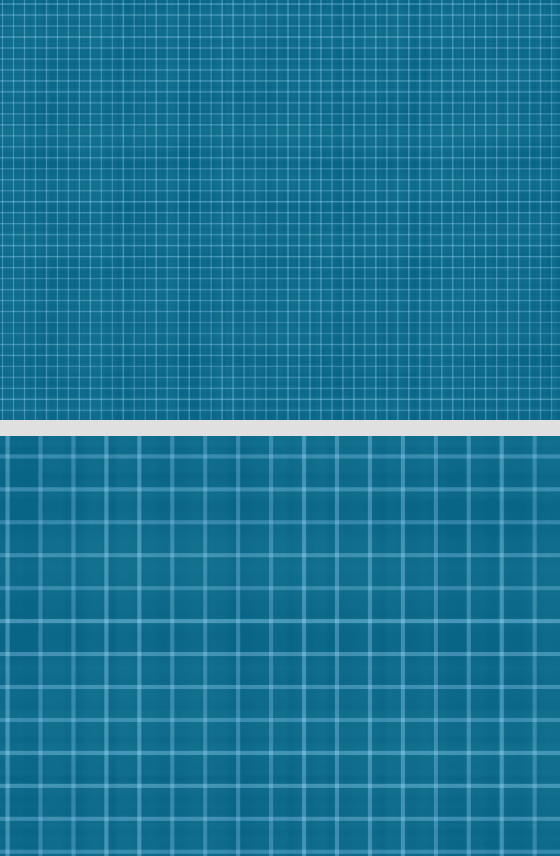
Top, the full canvas; bottom, a detail of the centre.
A WebGL 1 fragment shader for this pattern:

```glsl
precision highp float;

// Fine pale graph-paper grid over a teal blue ground, like a small woven check.
// Each axis gets soft lines of slightly uneven strength; hashed fine threads
// and layered sines vary the tone of the ground between the cells.

uniform vec2 u_resolution;

const float CELLS_ACROSS = 51.0;              // cells over the canvas width
const vec2  GRID_OFFSET = vec2(0.23, 0.88);   // first line, in cells
const float LINE_WIDTH = 0.125;               // in cells
const float LINE_VARIATION = 0.35;            // strength spread between lines
const float THREADS_PER_CELL = 5.0;
const float THREAD_CONTRAST = 0.55;
const float BAND_CONTRAST = 0.16;
const vec3  GROUND_DARK = vec3(0.035, 0.395, 0.525);
const vec3  GROUND_LIGHT = vec3(0.075, 0.445, 0.565);
const vec3  LINE_GLOW = vec3(0.185, 0.140, 0.145);

// One random value per component in 0..1.
vec2 hash2(vec2 n) {
  return fract(sin(n * vec2(12.9898, 78.233) + vec2(1.7, 4.1)) * 4375.85);
}

// Smoothly blended random threads along each axis.
vec2 threadTone(vec2 grid) {
  vec2 t = grid * THREADS_PER_CELL;
  vec2 blend = smoothstep(0.0, 1.0, fract(t));
  return mix(hash2(floor(t)), hash2(floor(t) + 1.0), blend) - 0.5;
}

// Slow drift of tone across many cells.
float bandTone(vec2 grid) {
  float rows = sin(grid.y * 1.31 + 0.6 * sin(grid.x * 0.23));
  float columns = sin(grid.x * 0.97 + 0.5 * sin(grid.y * 0.31));
  return rows + 0.6 * columns + 0.4 * sin(grid.x * 0.41 - grid.y * 0.37);
}

// Coverage of the vertical (x) and horizontal (y) lines.
vec2 gridLines(vec2 grid, float pixel) {
  vec2 distanceToLine = abs(fract(grid + 0.5) - 0.5);
  vec2 edge = distanceToLine - 0.5 * LINE_WIDTH;
  vec2 coverage = 1.0 - smoothstep(-0.6 * pixel, 0.6 * pixel, edge);
  vec2 strength = 1.0 + LINE_VARIATION * (hash2(floor(grid + 0.5)) - 0.5);
  return coverage * strength;
}

void main() {
  float pixel = CELLS_ACROSS / u_resolution.x;
  vec2 grid = gl_FragCoord.xy * pixel - GRID_OFFSET;

  // Ground: threads and broad bands
  vec2 threads = threadTone(grid);
  float tone = 0.52 + THREAD_CONTRAST * (threads.x + threads.y)
             + BAND_CONTRAST * bandTone(grid);
  vec3 color = mix(GROUND_DARK, GROUND_LIGHT, clamp(tone, 0.0, 1.0));

  // Translucent lines, brightest where they cross
  vec2 lines = gridLines(grid, pixel);
  color += LINE_GLOW * (lines.x + lines.y - 0.25 * lines.x * lines.y);

  gl_FragColor = vec4(color, 1.0);
}
```
